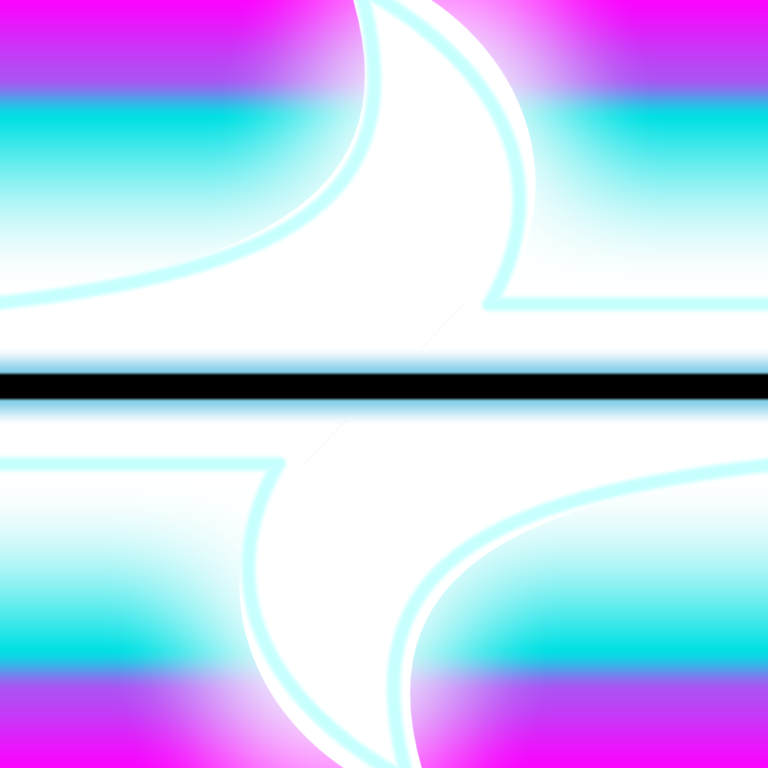
Reproduce this background procedurally as a Shadertoy shader.

```glsl
// Twin white flame-like swooshes over magenta and cyan haze, split by a black bar.

const float GRID = 768.0; // design units across the canvas, y measured downward
const vec3 WHITE = vec3(1.0);
const vec3 MAGENTA = vec3(1.0, 0.0, 1.0);
const vec3 VIOLET = vec3(0.66, 0.34, 0.95);
const vec3 CYAN = vec3(0.0, 0.88, 0.89);
const vec3 OUTLINE = vec3(0.78, 1.0, 1.0);
const vec3 BAR_GLOW = vec3(0.50, 0.80, 0.91);

vec2 bezier(vec2 a, vec2 b, vec2 c, vec2 d, float t) {
    float s = 1.0 - t;
    return s * s * s * a + 3.0 * s * s * t * b + 3.0 * s * t * t * c + t * t * t * d;
}

float segmentDistance(vec2 p, vec2 a, vec2 b) {
    vec2 ab = b - a;
    return length(p - a - ab * clamp(dot(p - a, ab) / dot(ab, ab), 0.0, 1.0));
}

// Distance to a curve that descends steadily; positive on its right side.
float curveDistance(vec2 p, vec2 a, vec2 b, vec2 c, vec2 d) {
    const int STEPS = 28;
    float nearest = 1e5;
    float side = 1.0;
    vec2 start = a;
    for (int i = 1; i <= STEPS; i++) {
        vec2 end = bezier(a, b, c, d, float(i) / float(STEPS));
        nearest = min(nearest, segmentDistance(p, start, end));
        if (p.y >= start.y && p.y < end.y) {
            float edgeX = mix(start.x, end.x, (p.y - start.y) / (end.y - start.y));
            side = p.x < edgeX ? -1.0 : 1.0;
        }
        start = end;
    }
    return nearest * side;
}

// Horizontal colour bands washed out by an oval glow.
vec3 haze(vec2 p) {
    vec3 color = mix(MAGENTA, VIOLET, smoothstep(-15.0, 95.0, p.y));
    color = mix(color, CYAN, smoothstep(76.0, 120.0, p.y));
    float fade = clamp((p.y - 118.0) / 176.0, 0.0, 1.0);
    color = mix(color, WHITE, sin(fade * 1.5708));
    float glowRadius = length((p - vec2(436.0, 200.0)) * vec2(1.0, 0.6));
    return mix(color, WHITE, smoothstep(235.0, 30.0, glowRadius));
}

// Coverage of the white swoosh and of everything below its base.
float swooshFill(vec2 p, float pixel) {
    float left = curveDistance(p, vec2(353, -1), vec2(408, 190), vec2(270, 262), vec2(-2, 301));
    float right = curveDistance(p, vec2(430, -1), vec2(530, 66), vec2(572, 190), vec2(498, 304));
    float inside = smoothstep(-pixel, pixel, min(left, -right));
    return max(inside, smoothstep(298.0, 303.0, p.y));
}

// Distance to the pale outline: two curved sides and the base line.
float outlineDistance(vec2 p) {
    float left = abs(curveDistance(p, vec2(363, -1), vec2(415, 198), vec2(290, 270), vec2(-2, 303)));
    float right = abs(curveDistance(p, vec2(372, -6), vec2(500, 68), vec2(560, 180), vec2(490, 304)));
    float base = segmentDistance(p, vec2(489, 304), vec2(GRID + 20.0, 304));
    return min(min(left, right), base);
}

void mainImage(out vec4 fragColor, in vec2 fragCoord) {
    float pixel = GRID / iResolution.y;
    vec2 p = fragCoord / iResolution.xy * GRID;
    p.y = GRID - p.y;

    // The lower half repeats the upper one, turned half way round.
    bool lower = p.y > 0.5 * GRID;
    vec2 q = lower ? GRID - p : p;
    vec2 fillPoint = q + vec2(lower ? 7.0 : 0.0, 0.0);

    // Haze, swoosh and outline
    vec3 color = mix(haze(q), WHITE, swooshFill(fillPoint, pixel));
    color = mix(color, OUTLINE, smoothstep(10.5, 3.0, outlineDistance(q)));

    // Faint diagonal hairline
    float hairline = segmentDistance(q, vec2(422, 348), vec2(465, 303));
    color -= 0.03 * smoothstep(pixel, 0.0, hairline);

    // Central bar with a blue glow
    float barDistance = abs(p.y - 386.5);
    color = mix(color, BAR_GLOW, smoothstep(40.0, 11.0, barDistance));
    color *= smoothstep(10.5, 15.0, barDistance);

    fragColor = vec4(color, 1.0);
}
```
